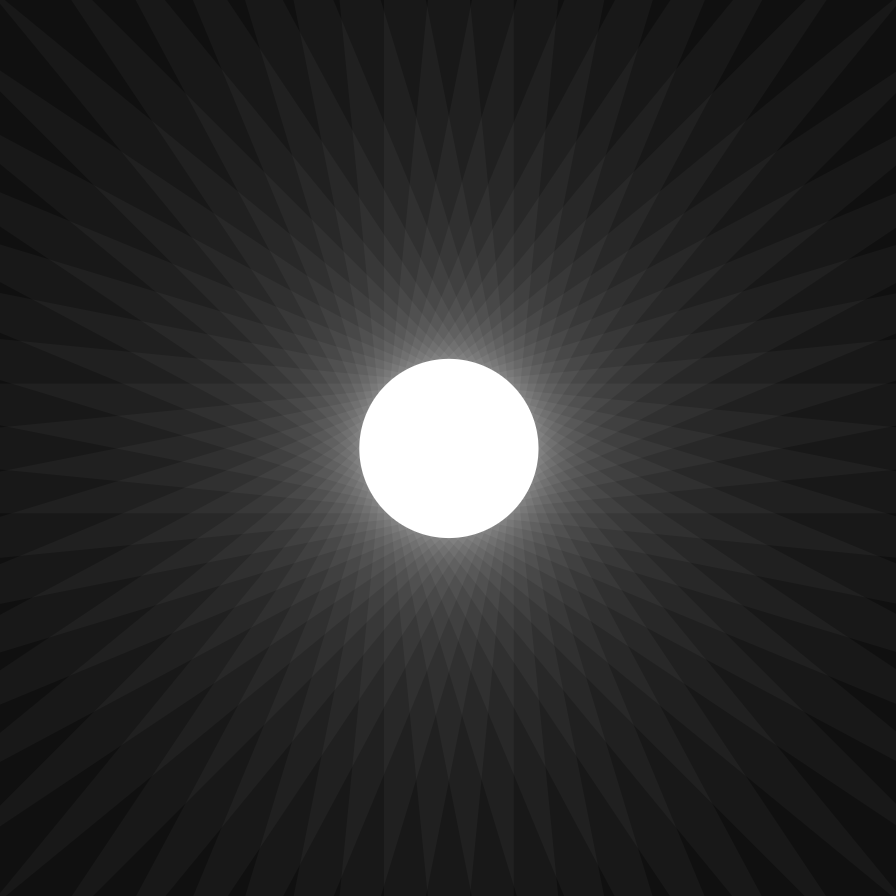
A WebGL 2 fragment shader for this background:

```glsl
#version 300 es
precision highp float;

uniform vec2 u_resolution;
out vec4 fragColor;

const float PI = 3.14159265;
const int BEAM_COUNT = 32;

// Coverage of a shape from its signed distance, softened over one pixel
float coverage(float dist, float pixel) {
    return clamp(0.5 - dist / pixel, 0.0, 1.0);
}

// Overlapping straight beams through the centre, each adding an equal share of light
float beamLight(vec2 p, float halfWidth, float pixel) {
    float light = 0.0;
    for (int i = 0; i < BEAM_COUNT; i++) {
        float angle = PI * float(i) / float(BEAM_COUNT);
        vec2 normal = vec2(cos(angle), sin(angle));
        light += coverage(abs(dot(p, normal)) - halfWidth, pixel);
    }
    return light / float(BEAM_COUNT);
}

void main() {
    float side = min(u_resolution.x, u_resolution.y);
    float pixel = 1.0 / side;
    vec2 p = (gl_FragCoord.xy - 0.5 * u_resolution) / side - vec2(0.001, -0.0005);

    // Woven glow of the beams
    float light = beamLight(p, 0.0724, pixel);

    // White disc in the middle
    light = mix(light, 1.0, coverage(length(p) - 0.1, pixel));

    fragColor = vec4(vec3(light), 1.0);
}
```
